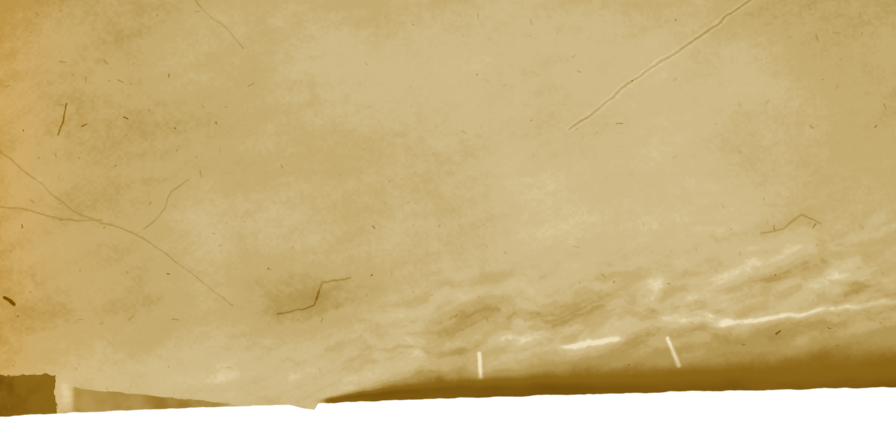
Write a Shadertoy shader that draws this texture.

```glsl
const vec3 UMBER = vec3(0.37, 0.24, 0.01);
const vec3 BROWN = vec3(0.55, 0.40, 0.09);
const vec3 OCHRE = vec3(0.70, 0.59, 0.33);
const vec3 TAN   = vec3(0.77, 0.67, 0.44);
const vec3 SAND  = vec3(0.81, 0.73, 0.53);
const vec3 CREAM = vec3(0.93, 0.88, 0.73);
const float BASE_TONE = 0.69;
const float MOTTLE = 0.30;
const float GRAIN = 0.07;
const float CRUMPLE = 0.95;
const float ROLL_START = 0.70;

float hash(vec2 p) {
    return fract(sin(dot(p, vec2(127.1, 311.7))) * 43758.5453);
}

float noise(vec2 p) {
    vec2 i = floor(p), f = fract(p);
    f = f * f * (3.0 - 2.0 * f);
    return mix(mix(hash(i), hash(i + vec2(1, 0)), f.x),
               mix(hash(i + vec2(0, 1)), hash(i + vec2(1, 1)), f.x), f.y);
}

float fbm(vec2 p) {
    float sum = 0.0, amp = 0.5;
    for (int i = 0; i < 5; i++) {
        sum += amp * noise(p);
        p = mat2(1.6, 1.2, -1.2, 1.6) * p + 7.3;
        amp *= 0.5;
    }
    return sum;
}

float segment(vec2 p, vec2 a, vec2 b) {
    vec2 d = b - a;
    return length(p - a - d * clamp(dot(p - a, d) / dot(d, d), 0.0, 1.0));
}

float crack(vec2 p, vec2 a, vec2 b, vec2 c, vec2 d) {
    return min(segment(p, a, b), min(segment(p, b, c), segment(p, c, d)));
}

float line(float dist, float width, float px) {
    return 1.0 - smoothstep(width - px, width + px, dist);
}

float bump(vec2 p, vec2 center, vec2 size) {
    vec2 d = (p - center) / size;
    return exp(-dot(d, d));
}

vec3 ramp(float t) {
    vec3 c = mix(UMBER, BROWN, smoothstep(0.0, 0.25, t));
    c = mix(c, OCHRE, smoothstep(0.25, 0.5, t));
    c = mix(c, TAN, smoothstep(0.5, 0.65, t));
    c = mix(c, SAND, smoothstep(0.65, 0.8, t));
    return mix(c, CREAM, smoothstep(0.8, 1.05, t));
}

// Short dark fibres, at most one per grid cell
float fibres(vec2 p, float cells, float density, float px) {
    vec2 id = floor(p * cells);
    vec2 q = (fract(p * cells) - 0.3 - 0.4 * vec2(hash(id), hash(id + 9.1))) / cells;
    float angle = 6.283 * hash(id + 4.7);
    vec2 reach = vec2(cos(angle), sin(angle)) * 0.007 * pow(hash(id + 2.3), 2.0);
    float present = step(hash(id + 13.7), density);
    return present * line(segment(q, -reach, reach + 0.0001), 0.0015, px) * (0.3 + 0.7 * hash(id + 5.9));
}

float paperTone(vec2 p, float px, float ridge) {
    float tone = BASE_TONE + MOTTLE * (fbm(p * 4.0 + 3.0) - 0.48);
    tone += GRAIN * (fbm(p * vec2(45.0, 60.0)) - 0.48) + 0.05 * (noise(p * 150.0) - 0.5);

    // Broad light and age stains
    tone += 0.09 * bump(p, vec2(1.1, 0.73), vec2(0.45, 0.28));
    tone += 0.20 * bump(p, vec2(0.45, 0.16), vec2(0.42, 0.09));
    tone += 0.06 * bump(p, vec2(1.35, 0.45), vec2(0.6, 0.12));
    tone -= 0.11 * bump(p, vec2(0.65, 0.68), vec2(0.28, 0.12));
    tone -= 0.12 * bump(p, vec2(0.67, 0.34), vec2(0.10, 0.06));
    tone -= 0.14 * bump(p, vec2(2.05, 1.0), vec2(0.25, 0.35));
    tone -= 0.10 * exp(-p.x * 7.0) + 0.06 * exp(-(1.0 - p.y) * 14.0);

    // Relief of the crumpled band above the roll
    vec2 q = vec2(p.x * 6.0, (p.y - 0.16 * p.x) * 17.0);
    q += 1.2 * fbm(p * 9.0);
    float relief = fbm(q) - fbm(q + vec2(-0.18, 0.3));
    float band = exp(-pow((p.y - ridge - 0.06) / 0.12, 2.0)) * smoothstep(0.3, 1.1, p.x);
    tone += CRUMPLE * relief * (0.12 + band);

    // Creases, with a wavering path
    vec2 w = p + 0.014 * (vec2(fbm(p * 22.0), fbm(p * 22.0 + 40.0)) - 0.48);
    float fold = crack(w, vec2(1.69, 1.01), vec2(1.56, 0.92), vec2(1.39, 0.80), vec2(1.27, 0.71));
    float vein = crack(w, vec2(-0.01, 0.67), vec2(0.16, 0.53), vec2(0.32, 0.47), vec2(0.52, 0.32));
    vein = min(vein, crack(w, vec2(0.32, 0.49), vec2(0.36, 0.52), vec2(0.38, 0.57), vec2(0.42, 0.60)));
    vein = min(vein, crack(w, vec2(-0.01, 0.54), vec2(0.07, 0.53), vec2(0.13, 0.51), vec2(0.23, 0.51)));
    vein = min(vein, crack(w, vec2(0.43, 1.01), vec2(0.47, 0.96), vec2(0.51, 0.93), vec2(0.54, 0.89)));
    float stain = crack(w, vec2(0.62, 0.30), vec2(0.70, 0.32), vec2(0.72, 0.37), vec2(0.78, 0.38));
    stain = min(stain, crack(w, vec2(1.70, 0.48), vec2(1.75, 0.49), vec2(1.79, 0.52), vec2(1.83, 0.50)));
    tone -= 0.24 * line(fold, 0.0015, px) + 0.13 * line(vein, 0.002, px);
    tone -= 0.16 * line(stain, 0.0025, px) + 0.05 * exp(-stain * 60.0);
    tone += 0.08 * line(abs(fold - 0.006), 0.002, px);

    // Specks and the two larger marks
    tone -= 0.40 * fibres(p, 9.0, 0.35, px) + 0.18 * fibres(p + 0.37, 19.0, 0.35, px);
    tone -= 0.28 * line(segment(w, vec2(0.13, 0.70), vec2(0.15, 0.77)), 0.002, px);
    return tone - 0.45 * line(segment(w, vec2(0.01, 0.335), vec2(0.03, 0.322)), 0.004, px);
}

void mainImage(out vec4 fragColor, in vec2 fragCoord) {
    vec2 p = fragCoord / iResolution.y;
    p.x *= 2.0 * iResolution.y / iResolution.x;
    float px = 1.0 / iResolution.y;
    float rough = fbm(p.xx * vec2(24.0, 11.0)) - 0.48;
    float bottom = 0.071 + 0.047 * p.x - 0.0073 * p.x * p.x + 0.006 * rough;
    bottom -= 0.014 * smoothstep(0.63, 0.70, p.x) * (1.0 - smoothstep(0.70, 0.712, p.x));
    float run = max(p.x - ROLL_START, 0.0);
    float ridge = 0.105 + 0.18 * pow(run, 0.75) + 0.014 * rough * smoothstep(0.0, 0.3, run);
    float tone = paperTone(p, px, ridge);

    // Rolled edge, sharp at its left tip and softer to the right
    float depth = (ridge - p.y) / max(ridge - bottom, 0.01);
    float shade = smoothstep(0.0, mix(0.65, 1.05, smoothstep(0.1, 0.9, run)), depth);
    shade *= smoothstep(0.0, 0.04, run);
    tone = mix(tone, 0.09 + 0.12 * fbm(p * vec2(8.0, 30.0)), shade);
    float lip = exp(-pow((p.y - ridge - 0.004) / 0.007, 2.0)) * smoothstep(0.0, 0.15, run);
    tone += 0.28 * lip * smoothstep(0.25, 0.65, noise(vec2(p.x * 9.0, 2.0)) + 0.3 * smoothstep(1.5, 1.8, p.x));
    float nick = min(segment(p, vec2(1.07, 0.21), vec2(1.073, 0.16)),
                     segment(p, vec2(1.49, 0.245), vec2(1.515, 0.185)));
    tone += 0.45 * line(nick, 0.004, 2.0 * px);

    // Exposed underside at the torn left corner
    float wedge = smoothstep(-px, px, 0.149 - 0.096 * p.x + 0.012 * rough - p.y)
                * smoothstep(0.155, 0.17, p.x) * (1.0 - smoothstep(0.48, 0.54, p.x));
    tone = mix(tone, 0.30 + 0.25 * fbm(p * 20.0), wedge);
    float ragged = 0.016 * (fbm(p * 40.0) - 0.48);
    float flap = line(max(p.x - 0.124, p.y - 0.163) + ragged, 0.0, px);
    tone = mix(tone, 0.02 + 0.38 * fbm(p * 18.0), flap);
    tone += 0.20 * bump(p, vec2(0.147, 0.125), vec2(0.018, 0.03)) * (1.0 - flap);

    vec3 color = ramp(tone);
    color += vec3(0.05, 0.0, -0.05) * exp(-p.x * 6.0) * (1.0 - flap);
    float paper = smoothstep(-px, px, p.y - bottom);
    fragColor = vec4(mix(vec3(1.0), color, paper), 1.0);
}
```
